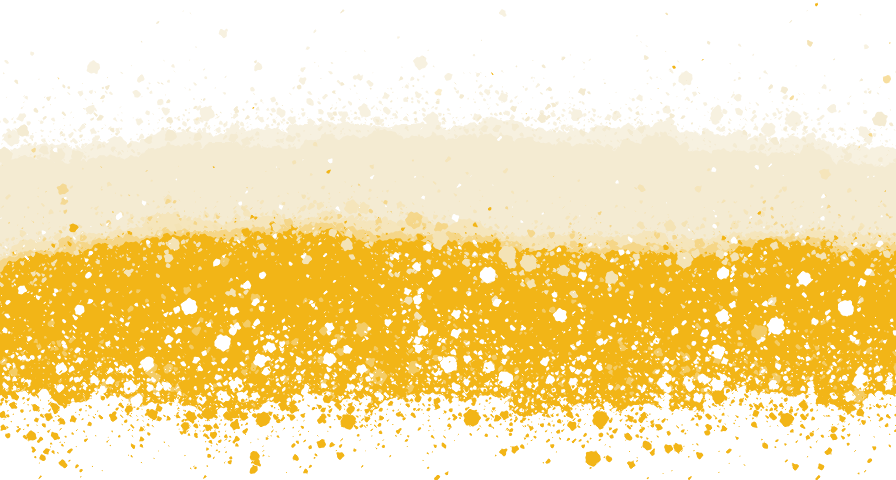
This background is drawn by a WebGL 1 fragment shader. Its source:

```glsl
precision highp float;
// Spattered bands of cream and golden paint across a white ground.
uniform vec2 u_resolution;

const vec3 WHITE = vec3(1.0);
const vec3 CREAM = vec3(0.955, 0.92, 0.825);
const vec3 PALE_CREAM = vec3(0.97, 0.945, 0.88);
const vec3 STRAW = vec3(0.965, 0.88, 0.66);
const vec3 HONEY = vec3(0.96, 0.83, 0.50);
const vec3 GOLD = vec3(0.95, 0.71, 0.09);

const float CREAM_TOP = 0.0;
const float GOLD_TOP = 1.0;
const float GOLD_BASE = 2.0;

vec3 hash3(vec2 cell) {
  vec3 q = fract(cell.xyx * vec3(0.1031, 0.1030, 0.0973));
  q += dot(q, q.yxz + 33.33);
  return fract((q.xxy + q.yxx) * q.zyx);
}

// Height of a band boundary; x is in units of the canvas height.
float boundary(float x, float band) {
  float u = x * u_resolution.y / u_resolution.x;
  float ripple = 0.005 * sin(u * 37.0 + band) + 0.004 * sin(u * 71.0);
  if (band < 0.5) return 0.655 + 0.055 * sin(3.14 * u) + ripple;
  if (band < 1.5)
    return 0.51 - 0.055 * u - 0.08 * exp(-14.0 * u)
         + 0.014 * sin(11.0 * u - 2.4) + ripple;
  return 0.145 + 0.012 * sin(15.0 * u + 1.0) + 2.0 * ripple;
}

// Droplets thin out away from a boundary; side is +1 to spray upward.
// With solid = 1 they grow and merge into a full band behind it.
float spray(vec2 p, float band, float lift, float side, float reach,
            float amount, float solid, float seed) {
  float pixel = 1.0 / u_resolution.y;
  float cover = 0.0;
  float scale = 27.0;
  // Slight warp makes the droplets irregular.
  p += 0.0012 * sin(p.yx * 310.0 + seed) + 0.0008 * sin(p.yx * 570.0);
  for (int octave = 0; octave < 3; octave++) {
    vec2 cell = floor(p * scale);
    for (int j = -1; j <= 1; j++) {
      for (int i = -1; i <= 1; i++) {
        vec2 id = cell + vec2(float(i), float(j));
        vec3 h = hash3(id + seed * 17.3 + scale);
        vec3 k = hash3(id + seed * 29.1 + 211.0);
        vec2 center = (id + 0.2 + 0.6 * h.xy) / scale;
        float d = side * (center.y - boundary(center.x, band) - lift);
        float cluster = 0.8 + 0.35 * sin(center.x * 13.0 + seed * 2.0)
                      * sin(center.x * 29.0 + center.y * 17.0 + seed);
        float present = step(h.z, amount * cluster * exp(-abs(d) / reach));
        float radius = present * (0.09 + 0.39 * k.x * k.x * k.x)
                     + solid * clamp(-d * 40.0, 0.0, 1.2);
        float gap = radius / scale - length(p - center);
        float dotCover = clamp(gap / pixel + 0.5, 0.0, 1.0);
        cover = max(cover, dotCover * step(0.001, radius));
      }
    }
    scale *= 1.85;
  }
  return cover;
}

void main() {
  vec2 p = gl_FragCoord.xy / u_resolution.y;
  vec3 color = WHITE;

  // Cream band with a pale mist along its upper edge.
  color = mix(color, PALE_CREAM,
              spray(p, CREAM_TOP, 0.025, 1.0, 0.045, 1.2, 1.0, 1.0));
  color = mix(color, CREAM,
              spray(p, CREAM_TOP, -0.005, 1.0, 0.045, 0.8, 1.0, 2.0));

  // Warm tints lead into the gold band.
  color = mix(color, STRAW, 0.55 *
              spray(p, GOLD_TOP, 0.035, 1.0, 0.03, 1.0, 1.0, 3.0));
  color = mix(color, HONEY, 0.85 *
              spray(p, GOLD_TOP, 0.017, 1.0, 0.02, 0.9, 1.0, 4.0));
  color = mix(color, GOLD,
              spray(p, GOLD_TOP, 0.004, 1.0, 0.014, 1.0, 1.0, 5.0));

  // Cream flecks fall into the gold.
  color = mix(color, mix(CREAM, HONEY, 0.35),
              spray(p, GOLD_TOP, -0.008, -1.0, 0.035, 0.65, 0.0, 6.0));

  // White droplets dissolve the lower gold, over fainter honey ones.
  color = mix(color, HONEY, 0.75 *
              spray(p, GOLD_BASE, 0.08, 1.0, 0.08, 0.45, 0.0, 7.0));
  color = mix(color, WHITE,
              spray(p, GOLD_BASE, 0.0, 1.0, 0.105, 1.4, 1.0, 8.0));

  // Stray gold drops land on the white below.
  color = mix(color, GOLD,
              spray(p, GOLD_BASE, -0.005, -1.0, 0.045, 0.95, 0.0, 9.0));

  gl_FragColor = vec4(color, 1.0);
}
```
